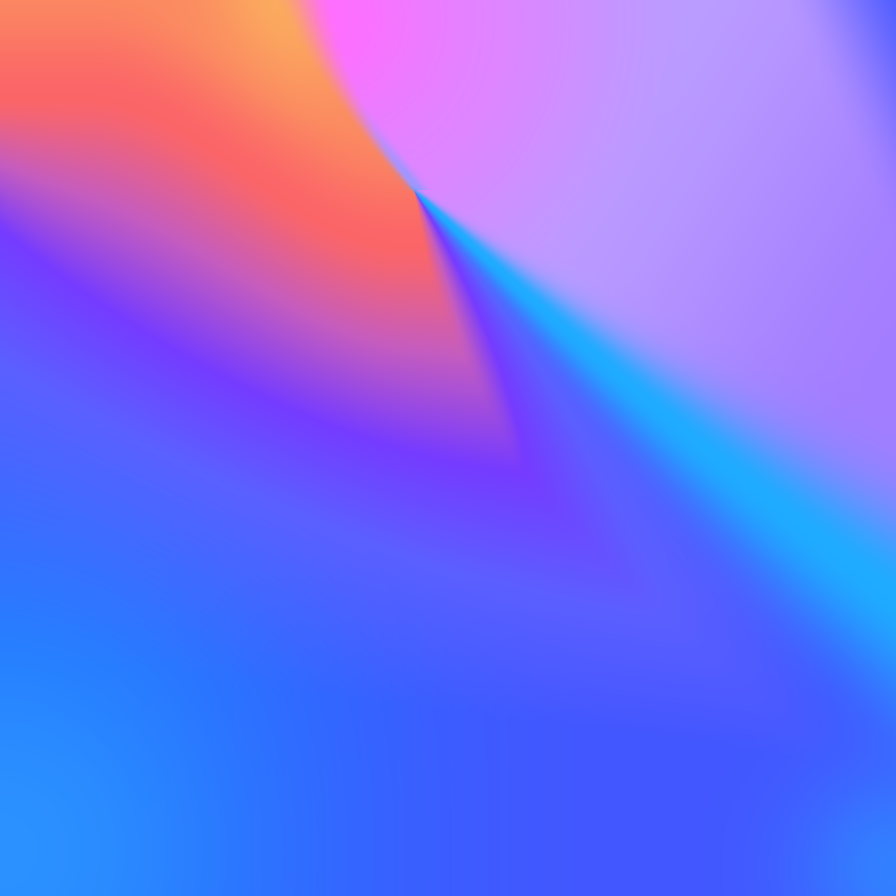
Reproduce this background procedurally as a WebGL 2 fragment shader.

```glsl
#version 300 es
precision highp float;
// Draws a soft gradient of warm, violet and blue folds meeting at a pinch point.
uniform vec2 u_resolution;
out vec4 outColor;

const vec2 PINCH = vec2(0.462, 0.212);

const vec3 ORANGE = vec3(1.0, 0.55, 0.35);
const vec3 AMBER = vec3(1.0, 0.69, 0.34);
const vec3 CORAL = vec3(1.0, 0.40, 0.38);
const vec3 MAUVE = vec3(0.77, 0.36, 0.75);
const vec3 VIOLET = vec3(0.46, 0.23, 1.0);
const vec3 PERIWINKLE = vec3(0.36, 0.37, 1.0);
const vec3 BLUE = vec3(0.13, 0.43, 1.0);
const vec3 INDIGO = vec3(0.26, 0.34, 1.0);
const vec3 AZURE = vec3(0.17, 0.57, 1.0);
const vec3 CYAN = vec3(0.12, 0.67, 1.0);
const vec3 MAGENTA = vec3(1.0, 0.43, 1.0);
const vec3 ORCHID = vec3(0.89, 0.51, 1.0);
const vec3 LAVENDER = vec3(0.73, 0.61, 1.0);
const vec3 LILAC = vec3(0.64, 0.49, 1.0);

// Linear progress of v from a to b
float span(float a, float b, float v) {
  return clamp((v - a) / (b - a), 0.0, 1.0);
}

float bell(float v, float width) {
  float k = v / width;
  return exp(-k * k);
}

float smoothMax(float a, float b, float k) {
  float h = max(k - abs(a - b), 0.0) / k;
  return max(a, b) + h * h * k * 0.25;
}

// Curve that the coral crest follows
float crest(float x) {
  return 0.112 + 0.165 * smoothstep(0.1, 0.45, x);
}

// Band index growing with depth below the crest
float depthBands(vec2 p) {
  float violetLine = 0.254 + p.x * (0.82 - 0.60 * p.x);
  float paleLine = 0.404 + p.x * (0.62 - 0.32 * p.x);
  float blueLine = 0.73 + 0.13 * p.x;
  return span(crest(p.x), violetLine, p.y)
       + span(violetLine, paleLine, p.y)
       + span(paleLine, blueLine, p.y);
}

// Band index growing sideways, all bands fanning out from the pinch
float wingBands(vec2 q) {
  float fall = clamp(q.y, 0.002, 0.45);
  float violetLine = fall * (0.62 - 0.68 * fall);
  float paleLine = fall * (0.77 - 0.35 * fall);
  return span(0.3 * violetLine, violetLine, q.x)
       + span(violetLine, paleLine, q.x)
       + span(paleLine, paleLine * 1.7, q.x);
}

// Warm crest sinking through violet into blue
vec3 lowerFold(vec2 p, vec2 q, float edge) {
  float band = smoothMax(depthBands(p), wingBands(q), 0.15);
  float top = crest(p.x);
  vec3 color = mix(ORANGE, CORAL, smoothstep(top - 0.13, top, p.y));
  color = mix(color, AMBER, bell(edge + 0.03, 0.07) * smoothstep(0.17, 0.0, p.y));
  color = mix(color, MAUVE, span(0.0, 0.5, band));
  color = mix(color, VIOLET, span(0.5, 1.0, band));
  color = mix(color, PERIWINKLE, span(1.0, 2.0, band));
  vec3 deep = mix(BLUE, INDIGO, smoothstep(0.0, 0.7, p.x));
  color = mix(color, deep, span(2.0, 3.0, band));
  color = mix(color, AZURE, bell(length(p - vec2(0.0, 0.95)), 0.27));
  return mix(color, AZURE, 0.7 * bell(length(p - vec2(1.0, 0.97)), 0.11));
}

// Magenta spreading into lavender, with a blue far corner
vec3 upperFold(vec2 p) {
  float r = length(p - vec2(0.36, 0.02));
  vec3 color = mix(MAGENTA, ORCHID, smoothstep(0.0, 0.19, r));
  color = mix(color, LAVENDER, smoothstep(0.14, 0.42, r));
  color = mix(color, LILAC, smoothstep(0.75, 1.25, p.x + 0.6 * p.y));
  return mix(color, INDIGO, smoothstep(0.87, 1.04, p.x - 0.45 * p.y));
}

void main() {
  vec2 p = gl_FragCoord.xy / u_resolution;
  p.y = 1.0 - p.y;
  vec2 q = p - PINCH;

  // Signed offsets from the upper seam and from the cyan ray
  float rise = max(-q.y, 0.0);
  float edge = q.x + rise * (0.85 - 1.3 * rise);
  float ray = q.y - q.x * (0.95 - 0.2 * q.x);

  float seamWidth = 0.003 + 0.14 * rise;
  float upper = q.y < 0.0 ? smoothstep(-seamWidth, seamWidth, edge)
                          : smoothstep(0.003, -0.003, ray);
  vec3 color = mix(lowerFold(p, q, edge), upperFold(p), upper);

  // Cool rim on the seam, fading away from the pinch
  float rim = bell(edge - 0.006, 0.009) * smoothstep(0.11, 0.0, rise);
  color = mix(color, vec3(0.5, 0.62, 1.0), 0.7 * rim * step(q.y, 0.0));

  // Widening cyan ray, softer on its lower side
  float spread = max(q.x, 0.0) * (ray > 0.0 ? 0.22 : 0.17) + 0.003;
  color = mix(color, CYAN, bell(ray, spread) * smoothstep(-0.01, 0.015, q.x));

  outColor = vec4(color, 1.0);
}
```
